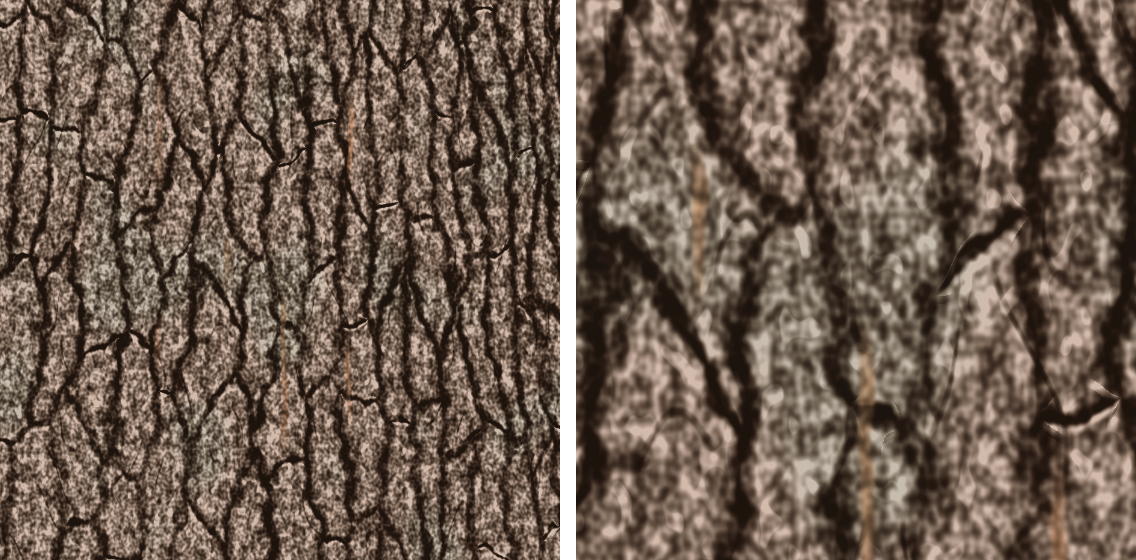
Left, the full canvas; right, a detail of the centre.
Write a Shadertoy shader that draws this texture.

```glsl
// Weathered tree bark: tall ragged plates, deep fissures, pale flakes and tan inner wood.

const vec3 FISSURE = vec3(0.15, 0.10, 0.07);
const vec3 UMBER   = vec3(0.26, 0.20, 0.16);
const vec3 BROWN   = vec3(0.38, 0.31, 0.26);
const vec3 TAUPE   = vec3(0.50, 0.43, 0.37);
const vec3 ASH     = vec3(0.64, 0.56, 0.51);
const vec3 FLAKE   = vec3(0.82, 0.74, 0.69);
const vec3 TAN     = vec3(0.62, 0.44, 0.31);

float hash(vec2 p) {
    vec3 q = fract(p.xyx * 0.1031);
    q += dot(q, q.yzx + 33.33);
    return fract((q.x + q.y) * q.z);
}

float corner(vec2 cell, vec2 offset) {
    float a = 6.2832 * hash(cell);
    return dot(vec2(cos(a), sin(a)), offset);
}

// Gradient noise, about -0.7 to 0.7
float noise(vec2 p) {
    vec2 i = floor(p), f = p - i;
    vec2 u = f * f * f * (f * (f * 6.0 - 15.0) + 10.0);
    vec2 e = vec2(1.0, 0.0);
    return mix(mix(corner(i, f), corner(i + e.xy, f - e.xy), u.x),
               mix(corner(i + e.yx, f - e.yx), corner(i + e.xx, f - e.xx), u.x), u.y);
}

// Trunk coordinates: ridges fan out downward and wander sideways
vec2 trunk(vec2 p) {
    vec2 q = p;
    q.x += (p.x - 0.55) * 0.2 * (p.y - 0.5);
    q.x += 0.028 * noise(p * vec2(8.0, 6.0)) + 0.014 * noise(p * 23.0 + 7.0);
    q.y += 0.050 * noise(p * vec2(11.0, 5.0) + 31.0) + 0.016 * noise(p * 34.0 + 3.0);
    return q;
}

vec2 plateSite(vec2 cell) {
    vec2 r = vec2(hash(cell + 5.0), hash(cell + vec2(17.0, 59.0)));
    return cell + 0.5 + (r - 0.5) * vec2(0.55, 0.95);
}

// x: distance to the plate border, y: how vertical that border is
vec2 plateEdge(vec2 p) {
    float x4 = p.x * p.x * p.x * p.x;
    vec2 scale = vec2(14.0 + 12.0 * p.x * p.x * p.x, 4.3);
    vec2 q = vec2(14.0 * p.x + 3.0 * x4, 4.3 * p.y) + 20.0;
    vec2 home = floor(q), nearest = vec2(0.0);
    float best = 9.0;
    for (int k = 0; k < 9; k++) {
        vec2 r = plateSite(home + vec2(k % 3 - 1, k / 3 - 1)) - q;
        if (dot(r, r) < best) { best = dot(r, r); nearest = r; }
    }
    vec2 edge = vec2(9.0, 0.0);
    for (int k = 0; k < 25; k++) {
        vec2 r = plateSite(home + vec2(k % 5 - 2, k / 5 - 2)) - q;
        vec2 gap = r - nearest;
        if (dot(gap, gap) > 0.0001) {
            vec2 n = normalize(gap), s = n * scale;
            float d = dot(0.5 * (r + nearest), n) / length(s);
            if (d < edge.x) edge = vec2(d, abs(s.x) / length(s));
        }
    }
    return edge;
}

// x: relief height, y: ragged border distance, z: fissure width
vec3 relief(vec2 p) {
    vec2 edge = plateEdge(trunk(p));
    float d = edge.x + 0.006 * noise(p * vec2(62.0, 40.0));
    float width = mix(0.007, 0.015, edge.y);
    float lumps = 0.45 * noise(p * vec2(36.0, 20.0)) + 0.25 * noise(p * vec2(80.0, 52.0));
    return vec3(smoothstep(0.0, width, d) + lumps, d, width);
}

vec3 barkColor(float tone) {
    vec3 c = mix(FISSURE * 0.75, FISSURE, smoothstep(-2.2, -1.4, tone));
    c = mix(c, UMBER, clamp((tone + 1.40) / 0.82, 0.0, 1.0));
    c = mix(c, BROWN, clamp((tone + 0.58) / 0.59, 0.0, 1.0));
    c = mix(c, TAUPE, clamp((tone - 0.01) / 0.50, 0.0, 1.0));
    c = mix(c, ASH,   clamp((tone - 0.51) / 0.53, 0.0, 1.0));
    return mix(c, FLAKE, clamp((tone - 1.04) / 0.71, 0.0, 1.0));
}

// Thin vertical streaks of exposed inner wood
float woodStreak(vec2 p) {
    float x = p.x + 0.012 * noise(p * vec2(6.0, 4.0) + 80.0) + 0.003 * noise(p * 40.0);
    float lane = floor(x * 9.0);
    float side = abs(fract(x * 9.0) - 0.3 - 0.4 * hash(vec2(lane, 4.0))) / 9.0;
    float run = smoothstep(0.02, 0.18, noise(vec2(lane * 3.7 + 0.5, p.y * 4.5)));
    float middle = smoothstep(0.2, 0.35, p.x) * (1.0 - smoothstep(0.62, 0.72, p.x));
    return (1.0 - smoothstep(0.002, 0.006, side)) * run * middle;
}

void mainImage(out vec4 fragColor, in vec2 fragCoord) {
    vec2 p = fragCoord / iResolution.xy;
    vec3 bark = relief(p);
    float slope = bark.x - relief(p + vec2(0.0015, 0.0050)).x;

    // Fissures, shallower in places
    float depth = 0.85 + 0.8 * noise(p * vec2(5.0, 4.0) + 12.0);
    float shade = 1.0 - smoothstep(0.0, bark.z, bark.y);
    float core = 1.0 - smoothstep(0.001, 0.005, bark.y);
    float crack = 1.0 - smoothstep(0.01, 0.06, abs(noise(p * vec2(24.0, 10.0) + 50.0)));
    crack *= smoothstep(0.0, 0.2, noise(p * vec2(14.0, 10.0) + 90.0));

    // Grain and peeling flakes
    float grain = 1.2 * noise(p * vec2(48.0, 30.0) + 9.0)
                + 1.7 * noise(p * vec2(98.0, 70.0) + 2.0)
                + 1.7 * noise(p * vec2(185.0, 150.0));
    float scales = smoothstep(0.20, 0.34, noise(trunk(p) * vec2(34.0, 19.0) + 64.0));
    float chips = smoothstep(0.18, 0.32, noise(p * vec2(84.0, 52.0) + 41.0));

    float tone = 0.42 + grain + 1.5 * slope - depth * (1.8 * shade + 0.7 * core) - 0.9 * crack;
    tone += (1.0 - shade) * (0.5 * scales + 0.7 * chips);
    vec3 color = barkColor(tone);

    // Inner wood and faint lichen tint
    float streak = woodStreak(p) * (1.0 - 0.6 * core);
    color = mix(color, TAN * (0.95 + 0.25 * grain), 0.7 * streak);
    float lichen = smoothstep(0.0, 0.35, noise(p * vec2(7.0, 5.0) + 23.0));
    color *= mix(vec3(1.01, 0.99, 0.98), vec3(0.95, 1.0, 0.99), lichen);
    fragColor = vec4(clamp(color, 0.0, 1.0), 1.0);
}
```
